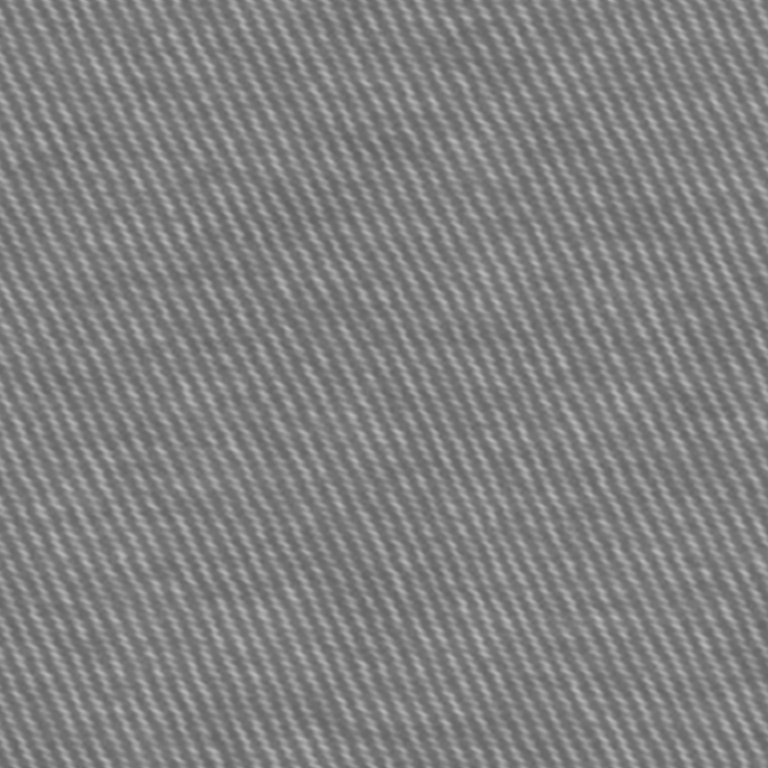
Reproduce this texture procedurally as a three.js fragment shader.

```glsl
// Grey twill cloth: steep diagonal ribs of beaded stitches with uneven yarn.
varying vec2 vUv;

const float TAU = 6.2831853;

const vec2 RIB_COUNT = vec2(41.0, 20.5);   // ribs crossed along each edge
const float ROW_COUNT = 82.0;              // stitch rows up the cloth
const float RIB_SHARPNESS = 1.5;
const float RIB_DRIFT = 0.45;              // slow bending, in rib widths
const float RIB_JITTER = 0.16;             // fine wobble, in rib widths
const float STITCH_STEP = 0.05;            // sideways stagger of each stitch
const float STITCH_DEPTH = 0.20;           // dimming between stitches
const float STITCH_VARIATION = 0.75;       // brightness change along a rib
const float ROW_VARIATION = 0.030;
const float BLOTCH_STRENGTH = 0.030;
const float GRAIN_COUNT = 190.0;
const float GRAIN_STRENGTH = 0.050;

const vec3 GROOVE_COLOR = vec3(0.432);
const vec3 RIB_COLOR = vec3(0.602);

float hash(vec2 p) {
  return fract(sin(dot(p, vec2(127.1, 311.7))) * 43758.5453);
}

// Smooth value noise, 0 to 1
float noise(vec2 p) {
  vec2 cell = floor(p);
  vec2 f = fract(p);
  f = f * f * (3.0 - 2.0 * f);
  float low = mix(hash(cell), hash(cell + vec2(1.0, 0.0)), f.x);
  float high = mix(hash(cell + vec2(0.0, 1.0)), hash(cell + vec2(1.0)), f.x);
  return mix(low, high, f.y);
}

float signedNoise(vec2 p) {
  return noise(p) - 0.5;
}

void main() {
  // Stitch rows, slightly uneven
  float row = vUv.y * ROW_COUNT + 0.5 * signedNoise(vUv * 9.0 + 31.0);
  float stitchWave = cos(TAU * row);

  // Diagonal rib coordinate, bent and staggered
  float rib = dot(vUv, RIB_COUNT);
  rib += RIB_DRIFT * signedNoise(vUv * 4.0 + 7.0);
  rib += RIB_JITTER * signedNoise(vUv * vec2(45.0, 60.0));
  rib += STITCH_STEP * sin(TAU * row);

  // Rounded rib profile: 1 on the crest, 0 in the groove
  float crest = pow(0.5 + 0.5 * cos(TAU * rib), RIB_SHARPNESS);

  // Each rib carries its own run of brighter and duller stitches
  float ribId = floor(rib + 0.5);
  float along = row + hash(vec2(ribId, 3.0));
  float cell = floor(along);
  float blend = smoothstep(0.0, 1.0, fract(along));
  float yarn = mix(hash(vec2(ribId, cell)), hash(vec2(ribId, cell + 1.0)), blend);
  float stitch = 1.0 + STITCH_DEPTH * stitchWave + STITCH_VARIATION * (yarn - 0.5);
  vec3 color = mix(GROOVE_COLOR, RIB_COLOR, crest * stitch);

  // Uneven weft rows, soft blotches and fine fibre grain
  float shade = ROW_VARIATION * signedNoise(vec2(vUv.x * 10.0, row));
  shade += BLOTCH_STRENGTH * signedNoise(vUv * 11.0 + 53.0);
  shade += GRAIN_STRENGTH * signedNoise(vUv * GRAIN_COUNT);

  gl_FragColor = vec4(color + shade, 1.0);
}
```
